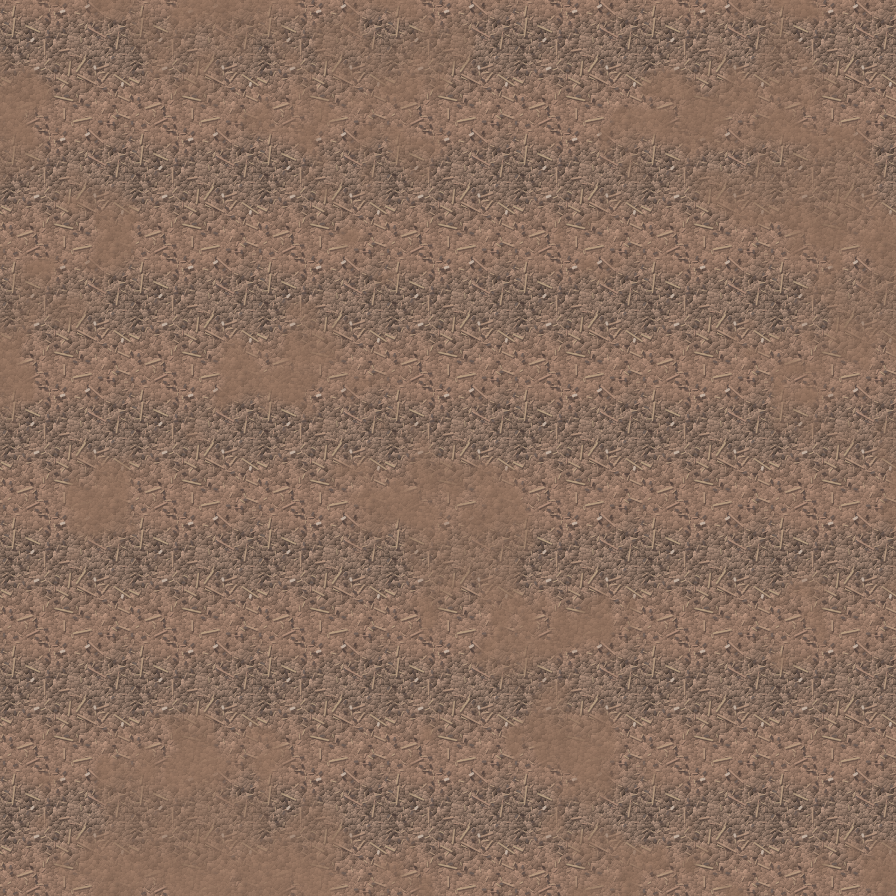
A Shadertoy shader for this texture:

```glsl
// Bare brown earth: a 7 by 7 tiling of gravel, dark pits and straw, worn smooth in irregular patches.

const float TILES = 7.0;
const float TAU = 6.2831853;
const vec2 SUN = vec2(-0.5, 0.86);

const vec3 SOIL = vec3(0.575, 0.457, 0.388);
const vec3 WORN_SOIL = vec3(0.555, 0.435, 0.360);
const vec3 HUMUS = vec3(0.45, 0.385, 0.34);
const vec3 PIT = vec3(0.29, 0.23, 0.21);
const vec3 SLATE = vec3(0.42, 0.37, 0.35);
const vec3 STRAW = vec3(0.75, 0.66, 0.53);
const vec3 PINK_CHIP = vec3(0.72, 0.57, 0.49);
const vec3 PALE_CHIP = vec3(0.80, 0.73, 0.67);

vec3 hash3(vec2 cell, float seed) {
    vec3 q = fract((cell.xyx + seed * 17.31) * vec3(0.1031, 0.1030, 0.0973));
    q += dot(q, q.yxz + 33.33);
    return fract((q.xxy + q.yzz) * q.zyx);
}

// Smooth value noise that repeats every "period" cells
float valueNoise(vec2 p, float period, float seed) {
    vec2 i = floor(p), f = fract(p);
    f = f * f * (3.0 - 2.0 * f);
    float a = hash3(mod(i, period), seed).x;
    float b = hash3(mod(i + vec2(1, 0), period), seed).x;
    float c = hash3(mod(i + vec2(0, 1), period), seed).x;
    float d = hash3(mod(i + vec2(1, 1), period), seed).x;
    return mix(mix(a, b, f.x), mix(c, d, f.x), f.y);
}

// Cellular grains: each has its own tone and a sunlit side; result is centred on zero
float grains(vec2 tile, float count, float seed) {
    vec2 p = tile * count, i = floor(p), f = fract(p);
    float nearest = 9.0, shade = 0.0;
    for (int y = -1; y <= 1; y++)
    for (int x = -1; x <= 1; x++) {
        vec2 o = vec2(x, y);
        vec3 h = hash3(mod(i + o, count), seed);
        vec2 r = f - o - h.xy;
        float d = dot(r, r);
        if (d < nearest) {
            nearest = d;
            shade = (h.z - 0.5) + 0.9 * dot(r, SUN) - 0.25 * (d - 0.2);
        }
    }
    return shade;
}

float segmentDistance(vec2 p, vec2 halfAxis) {
    float t = clamp(dot(p, halfAxis) / dot(halfAxis, halfAxis), -1.0, 1.0);
    return length(p - halfAxis * t);
}

float coverage(float d, float pixel) {
    return clamp(0.5 - d / pixel, 0.0, 1.0);
}

// Scattered rods with cast shadows; size = half length and half width in cells
vec3 scatter(vec3 col, vec2 tile, float count, vec2 size, float density,
             vec3 tintA, vec3 tintB, float pixel, float seed) {
    vec2 p = tile * count, i = floor(p), f = fract(p);
    float px = pixel * count;
    for (int y = -1; y <= 1; y++)
    for (int x = -1; x <= 1; x++) {
        vec2 o = vec2(x, y), id = mod(i + o, count);
        vec3 h = hash3(id, seed), k = hash3(id, seed + 5.0);
        float angle = 0.6 + (h.z - 0.5) * 2.8;
        vec2 axis = size.x * mix(0.45, 1.0, k.x) * vec2(cos(angle), sin(angle));
        vec2 r = f - o - mix(vec2(0.2), vec2(0.8), h.xy);
        float present = step(k.y, density);
        float shadow = coverage(segmentDistance(r + SUN * size.y * 2.2, axis) - size.y, px);
        float body = coverage(segmentDistance(r, axis) - size.y, px);
        col = mix(col, PIT, 0.55 * shadow * present);
        col = mix(col, mix(tintA, tintB, k.z), 0.85 * body * present);
    }
    return col;
}

// Where debris gathers inside each tile: one dark band with ragged edges
float debrisBand(vec2 tile) {
    float band = 0.5 + 0.5 * cos(TAU * (tile.y - 0.6 + 0.06 * sin(TAU * tile.x)));
    float ragged = valueNoise(tile * 4.0, 4.0, 1.0) * 0.6 + valueNoise(tile * 11.0, 11.0, 2.0) * 0.4;
    return smoothstep(0.25, 0.85, 0.45 * band + 0.62 * ragged);
}

// Wear ignores the tiling, so every repeat keeps a different part of its debris
float wearMask(vec2 uv) {
    float n = 0.5 * valueNoise(uv * vec2(9.0, 7.0), 512.0, 3.0)
            + 0.3 * valueNoise(uv * 23.0, 512.0, 4.0)
            + 0.2 * valueNoise(uv * 61.0, 512.0, 6.0);
    return smoothstep(0.54, 0.70, n);
}

void mainImage(out vec4 fragColor, in vec2 fragCoord) {
    vec2 uv = fragCoord / iResolution.xy;
    vec2 tile = uv * TILES;
    float pixel = TILES / iResolution.y;
    float debris = debrisBand(tile);
    float wear = wearMask(uv) * (1.0 - 0.45 * debris);

    // Gravelly soil, darker and rougher inside the debris band
    vec3 ground = mix(SOIL, HUMUS, 0.6 * debris);
    float relief = 0.20 * grains(tile, 19.0, 7.0) + 0.27 * grains(tile, 43.0, 8.0);
    ground *= 1.0 + relief * mix(0.65, 1.25, debris);

    // Pits, chips, straw and a few pale flakes
    vec3 col = scatter(ground, tile, 15.0, vec2(0.18, 0.13), 0.30, PIT, SLATE, pixel, 11.0);
    col = scatter(col, tile, 17.0, vec2(0.36, 0.07), 0.36, PINK_CHIP, STRAW, pixel, 23.0);
    col = scatter(col, tile, 7.0, vec2(0.55, 0.045), 0.40, STRAW, PINK_CHIP, pixel, 37.0);
    col = scatter(col, tile, 5.0, vec2(0.07, 0.05), 0.12, PALE_CHIP, PALE_CHIP, pixel, 41.0);

    // Smooth trodden earth over the worn patches
    vec3 worn = WORN_SOIL * (1.0 + 0.22 * relief + 0.06 * (valueNoise(uv * 40.0, 512.0, 9.0) - 0.5));
    fragColor = vec4(mix(col, worn, 0.88 * wear), 1.0);
}
```
